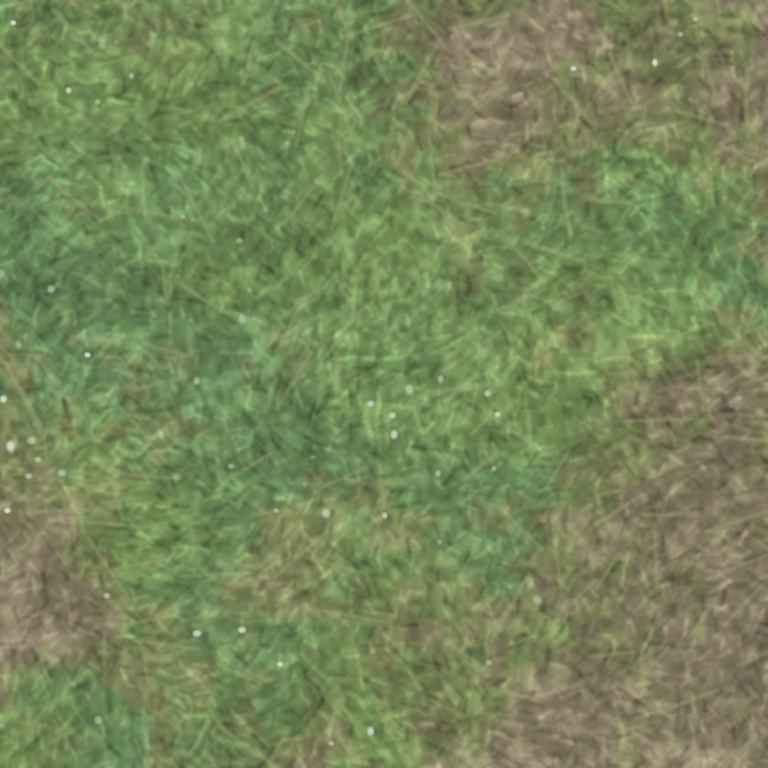
This texture is drawn by a WebGL 2 fragment shader. Its source:

```glsl
#version 300 es
precision highp float;
// Soft, weathered meadow turf from above: matted blades, dry patches, tiny pale flowers.

uniform vec2 u_resolution;
out vec4 fragColor;

const float TAU = 6.2831853;
const vec3 COOL_GREEN = vec3(0.395, 0.520, 0.340);
const vec3 LEAF_GREEN = vec3(0.445, 0.550, 0.335);
const vec3 OLIVE = vec3(0.475, 0.505, 0.335);
const vec3 DRY_EARTH = vec3(0.520, 0.480, 0.390);
const vec3 STRAW = vec3(0.640, 0.640, 0.480);
const vec3 PETAL = vec3(0.860, 0.900, 0.830);

// Integer hash: three random values in 0..1 per cell and seed
vec3 hash3(vec2 cell, int seed) {
    uvec3 v = uvec3(ivec3(ivec2(cell), seed)) * 1664525u + 1013904223u;
    v.x += v.y * v.z; v.y += v.z * v.x; v.z += v.x * v.y;
    v ^= v >> 16u;
    v.x += v.y * v.z; v.y += v.z * v.x; v.z += v.x * v.y;
    return vec3(v >> 8u) / 16777216.0;
}

float valueNoise(vec2 p, int seed) {
    vec2 cell = floor(p);
    vec2 f = fract(p);
    f = f * f * (3.0 - 2.0 * f);
    float low = mix(hash3(cell, seed).x, hash3(cell + vec2(1, 0), seed).x, f.x);
    float high = mix(hash3(cell + vec2(0, 1), seed).x, hash3(cell + vec2(1, 1), seed).x, f.x);
    return mix(low, high, f.y);
}

float fbm(vec2 p, int seed) {
    float sum = 0.0;
    float weight = 0.5;
    for (int i = 0; i < 4; i++) {
        sum += weight * valueNoise(p, seed + i);
        p = mat2(1.6, 1.2, -1.2, 1.6) * p;
        weight *= 0.5;
    }
    return sum / 0.9375;
}

float segmentDistance(vec2 p, vec2 halfAxis) {
    float t = clamp(dot(p, halfAxis) / dot(halfAxis, halfAxis), -1.0, 1.0);
    return length(p - halfAxis * t);
}

// Scattered strokes: x is the signed tone, y the coverage
vec2 blades(vec2 uv, float cells, float reach, float width, float density, int seed) {
    vec2 p = uv * cells;
    vec2 home = floor(p);
    vec2 sum = vec2(0.0);
    for (int y = -1; y <= 1; y++) {
        for (int x = -1; x <= 1; x++) {
            vec2 cell = home + vec2(x, y);
            vec3 place = hash3(cell, seed);
            vec3 trait = hash3(cell, seed + 1);
            vec2 root = cell + 0.25 + 0.5 * place.xy;
            float angle = TAU * valueNoise(root / cells * 4.0, 7) + 2.2 * (place.z - 0.5);
            vec2 halfAxis = reach * mix(0.5, 1.0, trait.x) * vec2(cos(angle), sin(angle));
            float mask = 1.0 - smoothstep(0.0, width, segmentDistance(p - root, halfAxis));
            mask *= step(trait.z, density);
            sum += mask * vec2(2.0 * trait.y - 1.0, 1.0);
        }
    }
    return sum;
}

// Soft round specks, rare and uneven in size
float flowers(vec2 uv, float cells, float density, int seed) {
    vec2 p = uv * cells;
    vec2 home = floor(p);
    float glow = 0.0;
    for (int y = -1; y <= 1; y++) {
        for (int x = -1; x <= 1; x++) {
            vec2 cell = home + vec2(x, y);
            vec3 place = hash3(cell, seed);
            vec3 trait = hash3(cell, seed + 1);
            float radius = mix(0.18, 0.32, trait.x * trait.x);
            vec2 offset = (p - cell - place.xy) * vec2(1.0, mix(0.7, 1.3, trait.y));
            float speck = 1.0 - smoothstep(0.25 * radius, radius, length(offset));
            glow = max(glow, speck * step(place.z, density) * mix(0.45, 1.0, trait.z));
        }
    }
    return glow;
}

// Ground colour: cool to leafy green, then olive and bare dry patches
vec3 turfColor(vec2 uv) {
    float rim = smoothstep(0.25, 0.75, length((uv - vec2(0.42, 0.52)) * vec2(0.9, 1.1)));
    float detail = valueNoise(uv * 34.0, 21) - 0.5;
    float dryness = fbm(uv * 4.5, 11) + 0.24 * rim + 0.26 * detail;
    vec3 color = mix(COOL_GREEN, LEAF_GREEN, smoothstep(0.3, 0.7, fbm(uv * 6.0, 31)));
    color = mix(color, OLIVE, smoothstep(0.42, 0.66, dryness));
    return mix(color, DRY_EARTH, smoothstep(0.60, 0.86, dryness));
}

void main() {
    vec2 uv = gl_FragCoord.xy / u_resolution.y;

    // Light and dark grain at several sizes
    float shade = 0.75 * (valueNoise(uv * 105.0, 41) - 0.5);
    shade += 0.70 * (valueNoise(uv * 48.0, 42) - 0.5);
    shade += 0.45 * (valueNoise(uv * 13.0, 43) - 0.5);
    shade += 0.42 * blades(uv, 78.0, 0.75, 0.42, 0.9, 51).x;
    shade += 0.34 * blades(uv, 40.0, 0.90, 0.22, 0.8, 61).x;
    shade = clamp(shade, -1.1, 1.2);

    vec3 color = turfColor(uv) * (1.0 + 0.32 * shade) + 0.04 * max(shade, 0.0);

    // Long pale stems
    float straw = blades(uv, 17.0, 0.80, 0.09, 0.35, 71).y;
    color = mix(color, STRAW, 0.38 * min(straw, 1.0));

    // Flowers gather in loose drifts
    float drift = smoothstep(0.42, 0.62, valueNoise(uv * 5.0, 81));
    color = mix(color, PETAL, flowers(uv, 36.0, 0.075, 91) * mix(0.2, 0.95, drift));

    fragColor = vec4(color, 1.0);
}
```
